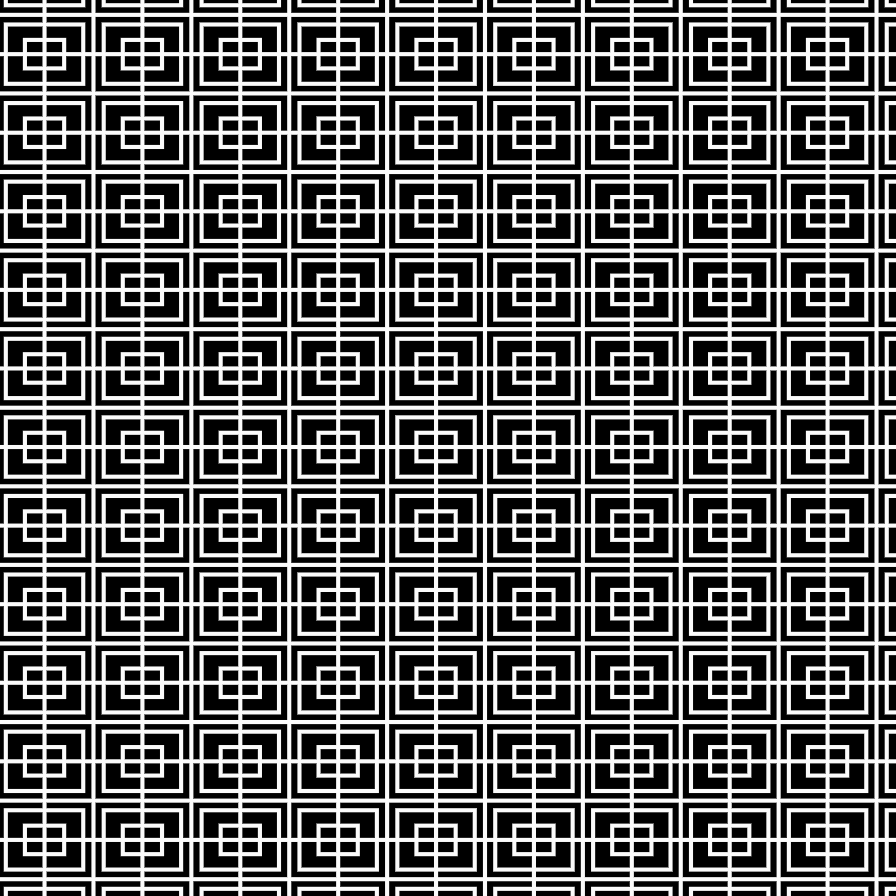
Reproduce this pattern procedurally as a Shadertoy shader.

```glsl
#define REPEATS vec2(9.154, 11.403)
#define FIRST_CENTER vec2(0.0497, 0.0626)
#define OUTER_HALF vec2(0.0432, 0.0331)
#define INNER_HALF vec2(0.0219, 0.0159)
#define LINE_WIDTH 0.0046
#define INK vec3(0.985)
#define GROUND vec3(0.0)

// Signed distance to an axis-aligned box
float boxDistance(vec2 p, vec2 halfSize) {
    vec2 d = abs(p) - halfSize;
    return length(max(d, 0.0)) + min(max(d.x, d.y), 0.0);
}

// Square-cornered outline centred on the box edge
float frameDistance(vec2 p, vec2 halfSize) {
    float halfLine = 0.5 * LINE_WIDTH;
    float outside = boxDistance(p, halfSize + halfLine);
    float inside = boxDistance(p, halfSize - halfLine);
    return max(outside, -inside);
}

void mainImage(out vec4 fragColor, in vec2 fragCoord) {
    float pixel = 1.0 / iResolution.y;
    vec2 uv = fragCoord * pixel;

    // Cell coordinates, with the origin at the cell centre
    vec2 period = 1.0 / REPEATS;
    vec2 p = (fract((uv - FIRST_CENTER) * REPEATS + 0.5) - 0.5) * period;

    // Lines through the centres and along the cell borders
    vec2 toLine = min(abs(p), 0.5 * period - abs(p));
    float d = min(toLine.x, toLine.y) - 0.5 * LINE_WIDTH;

    // Two nested rectangles
    d = min(d, frameDistance(p, OUTER_HALF));
    d = min(d, frameDistance(p, INNER_HALF));

    float coverage = clamp(0.5 - d / pixel, 0.0, 1.0);
    fragColor = vec4(mix(GROUND, INK, coverage), 1.0);
}
```
